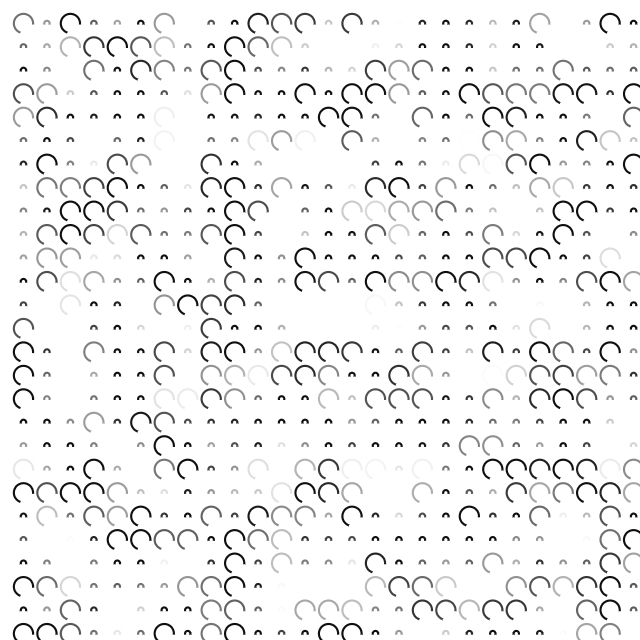
A Shadertoy shader for this pattern:

```glsl
// A 27 by 27 grid of open arcs in black to pale grey on white.
// Each cell holds a large three-quarter hook or a small half ring; two gradient
// noise fields choose its size and its ink, fading some cells out entirely.

const float CANVAS = 300.0;        // design units across the canvas
const float PITCH = 11.0;          // spacing of the arc centres
const float COUNT = 27.0;          // arcs per row and per column
const float HALF_LINE = 0.5;       // half the stroke width
const float LARGE_RADIUS = 4.5;
const float SMALL_RADIUS = 1.25;
const float LARGE_START = 2.0;     // clockwise from the right, in radians
const float SMALL_START = 3.14159;
const float TAU = 6.28319;

const vec3 PAPER = vec3(1.0);
const vec3 INK = vec3(0.06);
const float NOISE_SCALE = 0.43;    // noise lattice cells per arc
const float SIZE_THRESHOLD = 0.04;
const float INK_BASE = 0.68;
const float INK_CONTRAST = 2.2;

// Unit gradient with a hashed direction
vec2 gradient(vec2 lattice) {
    uvec2 u = uvec2(ivec2(lattice));
    uint h = u.x * 1597u + u.y * 51749u + 911u;
    h = (h ^ (h >> 16)) * 73244475u;
    h = (h ^ (h >> 15)) * 73244475u;
    h ^= h >> 16;
    float angle = TAU * float(h & 65535u) / 65536.0;
    return vec2(cos(angle), sin(angle));
}

float gradientNoise(vec2 p) {
    vec2 i = floor(p), f = p - i;
    vec2 w = f * f * f * (f * (f * 6.0 - 15.0) + 10.0);
    vec2 e = vec2(1.0, 0.0);
    float a = dot(gradient(i), f);
    float b = dot(gradient(i + e.xy), f - e.xy);
    float c = dot(gradient(i + e.yx), f - e.yx);
    float d = dot(gradient(i + e.xx), f - e.xx);
    return mix(mix(a, b, w.x), mix(c, d, w.x), w.y);
}

// Square cap centred on the arc end at the given angle
float capDistance(vec2 p, float angle, float radius) {
    vec2 dir = vec2(cos(angle), sin(angle));
    vec2 q = abs(vec2(dot(p, dir) - radius, dot(p, vec2(-dir.y, dir.x))));
    return max(q.x, q.y) - HALF_LINE;
}

// Stroked arc running from start to a full turn, with y pointing down
float arcDistance(vec2 p, float radius, float start) {
    float d = min(capDistance(p, start, radius), capDistance(p, 0.0, radius));
    float angle = atan(p.y, p.x);
    if (angle < 0.0) angle += TAU;
    if (angle >= start) d = min(d, abs(length(p) - radius) - HALF_LINE);
    return d;
}

void mainImage(out vec4 fragColor, in vec2 fragCoord) {
    // Cell index and local position, measured from the top left
    vec2 p = fragCoord / iResolution.xy * CANVAS;
    p.y = CANVAS - p.y;
    vec2 cell = floor(p / PITCH + 0.5);
    vec2 local = p - cell * PITCH;

    // Size and ink of this cell
    vec2 site = cell * NOISE_SCALE;
    bool large = gradientNoise(site + vec2(7.37, 3.61)) > SIZE_THRESHOLD;
    float ink = INK_BASE + INK_CONTRAST * gradientNoise(site + vec2(61.23, 42.71));
    ink = clamp(ink, 0.0, 1.0);
    if (min(cell.x, cell.y) < 1.0 || max(cell.x, cell.y) > COUNT) ink = 0.0;

    // Antialiased stroke
    float d = arcDistance(local, large ? LARGE_RADIUS : SMALL_RADIUS,
                          large ? LARGE_START : SMALL_START);
    float pixel = CANVAS / iResolution.y;
    float coverage = clamp(0.5 - d / pixel, 0.0, 1.0);
    fragColor = vec4(mix(PAPER, INK, ink * coverage), 1.0);
}
```
